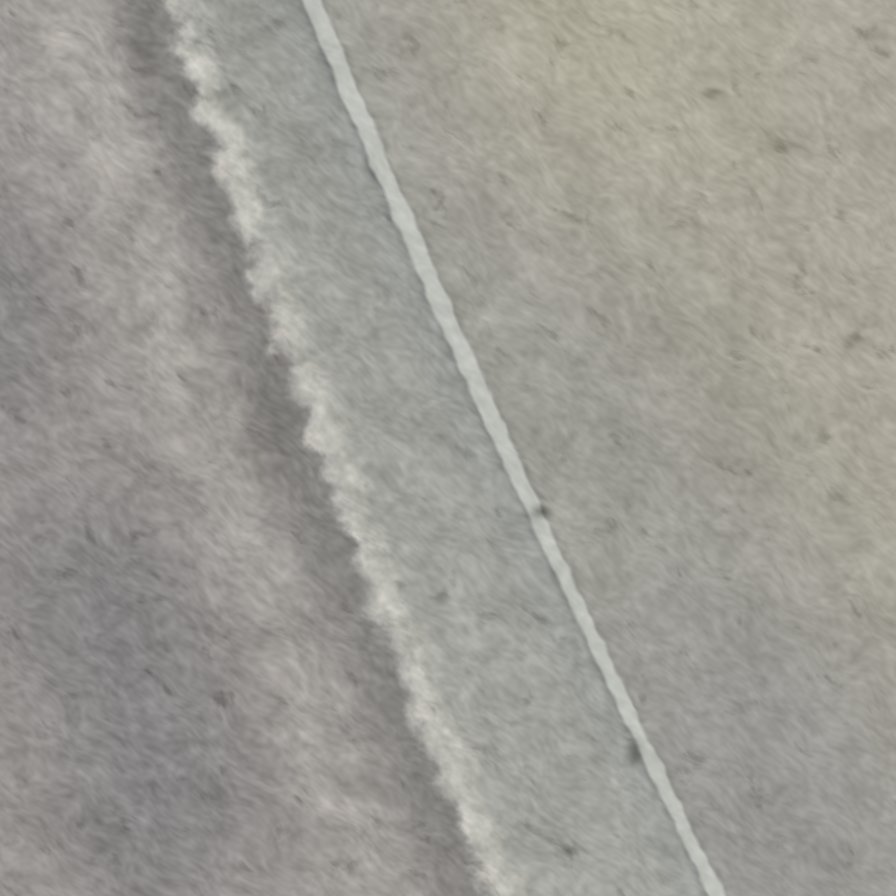
A WebGL 2 fragment shader for this texture:

```glsl
#version 300 es
precision highp float;
uniform vec2 u_resolution;
out vec4 fragColor;

vec2 hashGradient(vec2 cell) {
  vec3 q = fract(cell.xyx * vec3(0.1031, 0.103, 0.0973));
  q += dot(q, q.yzx + 33.33);
  float angle = 6.2832 * fract((q.x + q.y) * q.z);
  return vec2(cos(angle), sin(angle));
}

// Gradient noise, roughly -0.7 to 0.7
float noise(vec2 p) {
  vec2 i = floor(p), f = fract(p);
  vec2 w = f * f * f * (f * (f * 6.0 - 15.0) + 10.0);
  float a = dot(hashGradient(i), f);
  float b = dot(hashGradient(i + vec2(1, 0)), f - vec2(1, 0));
  float c = dot(hashGradient(i + vec2(0, 1)), f - vec2(0, 1));
  float d = dot(hashGradient(i + 1.0), f - 1.0);
  return mix(mix(a, b, w.x), mix(c, d, w.x), w.y);
}

float fbm(vec2 p) {
  float sum = 0.0, gain = 1.0;
  for (int i = 0; i < 4; i++) {
    sum += gain * noise(p);
    p = mat2(1.6, 1.2, -1.2, 1.6) * p + 7.3;
    gain *= 0.55;
  }
  return sum;
}

float blob(vec2 p, vec2 center, vec2 radius) {
  vec2 d = (p - center) / radius;
  return exp(-dot(d, d));
}

float band(float x, float center, float width) {
  float d = (x - center) / width;
  return exp(-d * d);
}

void main() {
  vec2 uv = gl_FragCoord.xy / u_resolution;
  float t = 1.0 - uv.y;
  float pixel = 1.0 / min(u_resolution.x, u_resolution.y);

  // Grain stretched along the falling diagonal, bent by a slow warp
  vec2 grain = vec2(dot(uv, vec2(0.8, -0.6)), dot(uv, vec2(0.6, 0.8)));
  grain += 0.012 * vec2(noise(uv * 17.0), noise(uv * 17.0 + 40.0));
  float mottling = fbm(uv * 9.0 + 3.0);
  float patches = fbm(grain * vec2(17.0, 28.0) + 5.0);
  float streaks = noise(grain * vec2(42.0, 85.0)) + 0.6 * noise(grain * vec2(70.0, 125.0) + 9.0);
  float fine = noise(grain * vec2(95.0, 190.0) + 19.0);

  // Signed horizontal offsets from the ridge and the thin line
  float ragged = 0.01 * fbm(vec2(uv.y * 22.0, 4.0)) + 0.016 * fbm(uv * 27.0);
  float ridge = uv.x - (0.2 + 0.36 * t - 0.05 * t * (1.0 - t)) + ragged;
  float line = uv.x - (0.348 + 0.453 * t - 0.042 * t * (1.0 - t));
  line += 0.003 * noise(vec2(uv.y * 24.0, 8.0)) + 0.0025 * noise(uv * 65.0);

  // Broad slabs: left floor, middle strip, right floor
  vec3 leftStone = vec3(0.605, 0.594, 0.58);
  vec3 stripStone = mix(vec3(0.61, 0.612, 0.59), vec3(0.635, 0.637, 0.612), t);
  vec3 rightStone = mix(vec3(0.625, 0.62, 0.593), vec3(0.665, 0.654, 0.6),
                        smoothstep(0.1, 0.5, line + 0.18 * uv.y - 0.06));
  rightStone -= 0.02 * blob(uv, vec2(0.72, 0.55), vec2(0.16, 0.2));
  rightStone -= vec3(0.03, 0.03, 0.015) * blob(uv, vec2(0.85, 0.12), vec2(0.16, 0.2));
  rightStone += vec3(0.025, 0.02, 0.005) * blob(uv, vec2(0.62, 0.95), vec2(0.14, 0.2));
  vec3 color = mix(leftStone, stripStone, smoothstep(-0.03, 0.01, ridge));
  color = mix(color, rightStone, smoothstep(-0.004, 0.02, line));

  // Violet shade and pale warm patches on the left
  vec3 violetShade = vec3(0.085, 0.085, 0.068);
  color -= violetShade * blob(uv, vec2(0.17, 0.12), vec2(0.12, 0.17));
  color -= violetShade * 0.8 * blob(uv, vec2(0.1, 0.34), vec2(0.13, 0.13));
  color -= violetShade * 0.8 * blob(uv, vec2(0.0, 0.65), vec2(0.08, 0.16));
  color += vec3(0.045, 0.04, 0.033) * band(ridge, -0.14, 0.05) * (0.8 + patches);
  color += 0.03 * blob(uv, vec2(0.06, 0.93), vec2(0.09, 0.1));

  // Trough beside the ridge
  float trough = smoothstep(-0.11, -0.035, ridge) * (1.0 - smoothstep(-0.029, -0.006, ridge));
  color -= vec3(0.098, 0.096, 0.093) * trough * (0.85 + 0.5 * mottling + 0.4 * patches);
  color -= 0.06 * blob(uv, vec2(0.3, 0.52), vec2(0.025, 0.06));
  color -= 0.07 * blob(uv, vec2(0.155, 0.95), vec2(0.018, 0.05));

  // Broken pale crest
  float crest = smoothstep(-0.027, -0.008, ridge) * (1.0 - smoothstep(-0.002, 0.042, ridge));
  float breaks = clamp(0.72 + 1.1 * fbm(uv * 24.0 + 11.0), 0.0, 1.3);
  color += vec3(0.135, 0.13, 0.122) * crest * breaks;

  // Surface texture
  float rough = mix(1.0, 0.85, smoothstep(0.0, 0.03, line));
  color += 0.034 * mottling + rough * (0.04 * patches + 0.058 * streaks + 0.045 * fine);
  color -= 0.08 * smoothstep(0.32, 0.85, fbm(grain * vec2(22.0, 42.0) + 31.0));

  // Scattered dark marks
  vec2 marks[6] = vec2[6](vec2(0.794, 0.897), vec2(0.875, 0.837), vec2(0.955, 0.622),
                          vec2(0.248, 0.898), vec2(0.49, 0.332), vec2(0.635, 0.05));
  for (int i = 0; i < 6; i++) {
    color -= 0.11 * blob(uv + 0.012 * streaks, marks[i], vec2(0.012, 0.008));
  }

  // Thin raised line with a shadow on its left
  float halfWidth = mix(0.0105, 0.0085, smoothstep(0.45, 0.65, t)) + 0.003 * noise(uv.yy * 31.0);
  color -= vec3(0.08, 0.073, 0.065) * band(line, -halfWidth - 0.002, 0.005) * (0.8 + mottling);
  color -= vec3(0.016, 0.011, 0.006) * band(line, -0.025, 0.03);
  color -= 0.035 * band(line, halfWidth + 0.002, 0.005);
  float soft = max(0.0032, pixel);
  float stripe = 1.0 - smoothstep(halfWidth - soft, halfWidth + soft, abs(line));
  vec3 stripeColor = vec3(0.745, 0.752, 0.728) + 2.0 * min(line, 0.0);
  stripeColor += 0.045 * streaks + 0.03 * fine + 0.03 * patches;
  color = mix(color, stripeColor, stripe);

  // Chips in the line
  color -= 0.22 * blob(uv, vec2(0.603, 0.428), vec2(0.01, 0.007));
  color -= 0.2 * blob(uv, vec2(0.708, 0.16), vec2(0.007, 0.012));
  color += 0.07 * blob(uv, vec2(0.625, 0.431), vec2(0.013, 0.014));
  color += 0.06 * blob(uv, vec2(0.543, 0.648), vec2(0.014, 0.011));

  fragColor = vec4(clamp(color, 0.0, 1.0), 1.0);
}
```
